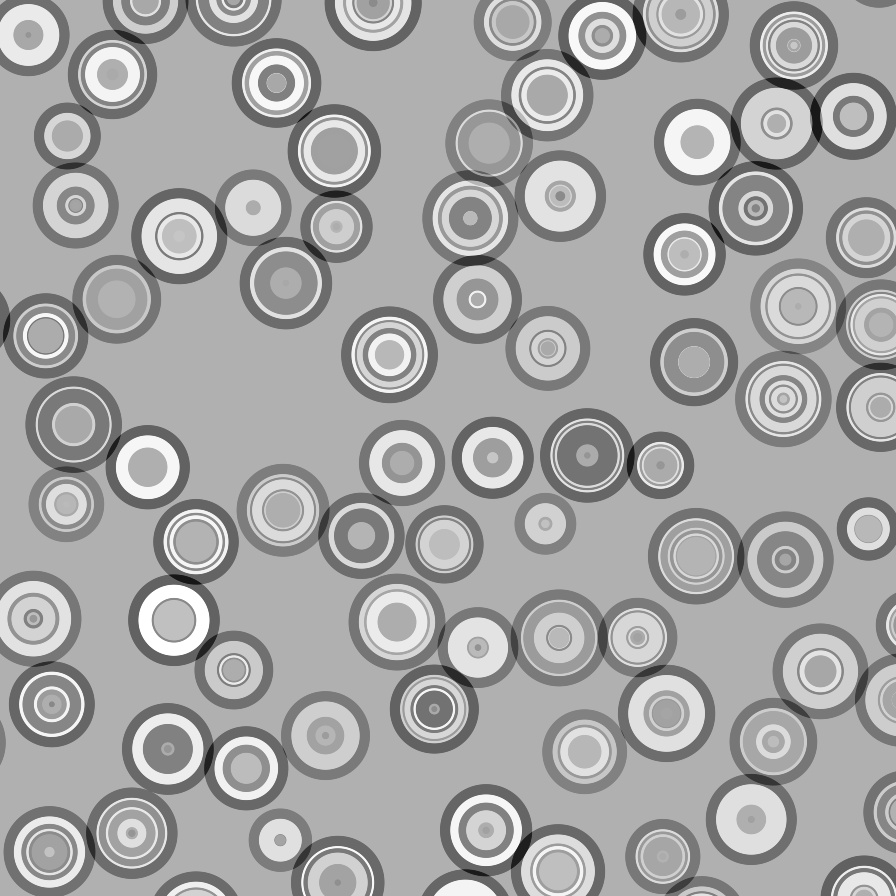
This pattern is drawn by a three.js fragment shader. Its source:

```glsl
// Scattered discs of concentric grey rings on a mid grey ground, darkening where rims overlap.
varying vec2 vUv;

const float GROUND = 0.69;
const float PITCH = 0.1163;     // spacing of the loose grid
const float JITTER = 0.88;      // share of a cell a centre may roam
const float RIM = 0.0115;       // width of the outer dark band
const float SOFT = 0.0006;      // half width of a smoothed edge
const float EMPTY_SHARE = 0.05; // cells left without a disc

vec3 hash3(vec3 p) {
  p = fract(p * vec3(0.1031, 0.1030, 0.0973));
  p += dot(p, p.yxz + 33.33);
  return fract((p.xxy + p.yxx) * p.zyx);
}

vec3 cellHash(vec2 cell, float salt) {
  return hash3(vec3(cell + 37.0, salt + 11.0));
}

// Random disc of a cell: centre in xy, radius in z
vec3 seedDisc(vec2 cell) {
  vec3 h = cellHash(cell, 1.0);
  vec2 centre = (cell + 0.5 + JITTER * (h.xy - 0.5)) * PITCH;
  return vec3(centre, mix(0.032, 0.0545, pow(h.z, 0.35)));
}

// Offset that moves one disc off another until only their rims overlap
vec2 push(vec3 disc, vec3 other) {
  vec2 away = disc.xy - other.xy;
  float gap = max(length(away), 0.0001);
  float excess = max(disc.z + other.z - 0.7 * RIM - gap, 0.0);
  return away / gap * excess * 0.5;
}

// First relaxation of the centres
vec3 loosenedDisc(vec2 cell) {
  vec3 disc = seedDisc(cell);
  vec2 shift = vec2(0.0);
  for (int y = -1; y <= 1; y++) {
    for (int x = -1; x <= 1; x++) {
      if (x == 0 && y == 0) continue;
      shift += push(disc, seedDisc(cell + vec2(float(x), float(y))));
    }
  }
  return vec3(disc.xy + shift, disc.z);
}

// Second relaxation of the centres
vec3 settledDisc(vec2 cell) {
  vec3 disc = loosenedDisc(cell);
  vec2 shift = vec2(0.0);
  for (int y = -1; y <= 1; y++) {
    for (int x = -1; x <= 1; x++) {
      if (x == 0 && y == 0) continue;
      shift += push(disc, loosenedDisc(cell + vec2(float(x), float(y))));
    }
  }
  return vec3(disc.xy + shift, disc.z);
}

// Paints a filled circle of a given tone over the tone below
float paint(float below, float tone, float dist, float radius) {
  return mix(tone, below, smoothstep(-SOFT, SOFT, dist - radius));
}

// Tone that a disc adds to the ground, ring by ring from the rim inwards
float ringTone(float dist, float radius, vec2 cell) {
  vec3 style = cellHash(cell, 2.0);
  float contrast = mix(0.11, 0.31, pow(style.x, 0.35));
  float core = mix(0.006, 0.023, style.y);
  float tone = paint(0.0, -contrast, dist, radius);
  float edge = radius - RIM;

  for (int i = 0; i < 9; i++) {
    if (edge < core) break;
    vec3 h = cellHash(cell, 3.0 + float(i));
    bool isLight = mod(float(i), 2.0) < 0.5;
    float level = isLight ? mix(0.4, 1.05, h.x) : -mix(0.15, 0.85, h.x);
    tone = paint(tone, contrast * level, dist, edge);
    edge -= mix(0.0024, 0.025, pow(h.y, 2.5));
  }

  // Quiet core, sometimes with a dot
  tone = paint(tone, contrast * 0.5 * (style.z - 0.5), dist, core);
  vec3 dot3 = cellHash(cell, 20.0);
  if (dot3.x < 0.5) {
    float dotRadius = min(mix(0.003, 0.007, dot3.y), core * 0.6);
    tone = paint(tone, contrast * (dot3.z - 0.6), dist, dotRadius);
  }
  return tone;
}

void main() {
  vec2 home = floor(vUv / PITCH);
  float grey = GROUND;

  // Add up the discs of the surrounding cells
  for (int y = -1; y <= 1; y++) {
    for (int x = -1; x <= 1; x++) {
      vec2 cell = home + vec2(float(x), float(y));
      if (cellHash(cell, 30.0).x < EMPTY_SHARE) continue;
      vec3 disc = settledDisc(cell);
      float dist = distance(vUv, disc.xy);
      if (dist < disc.z + SOFT) grey += ringTone(dist, disc.z, cell);
    }
  }
  gl_FragColor = vec4(vec3(clamp(grey, 0.0, 1.0)), 1.0);
}
```
